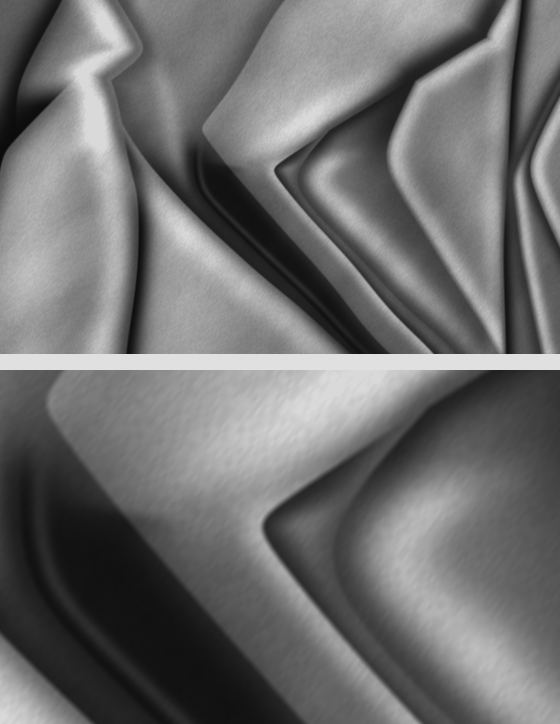
Top, the full canvas; bottom, a detail of the centre.
Write a Shadertoy shader that draws this texture.

```glsl
// Grey satin cloth in heavy, overlapping folds under soft side light.
// Bent crease lines split the canvas into panels, painted from left to right;
// each has its own shading on both sides. Wrinkles and a fine weave go on top.

float hash(vec2 p) {
    vec3 q = fract(p.xyx * 0.1031);
    q += dot(q, q.yzx + 33.33);
    return fract((q.x + q.y) * q.z);
}

float noise(vec2 p) {
    vec2 i = floor(p), f = fract(p);
    f = f * f * (3.0 - 2.0 * f);
    return mix(mix(hash(i), hash(i + vec2(1, 0)), f.x),
               mix(hash(i + vec2(0, 1)), hash(i + vec2(1, 1)), f.x), f.y);
}

float glow(float d, float width) {
    return exp(-d * d / (width * width));
}

// Signed distance to a crease bent at the hinge, positive on its right.
// The slopes give the sideways run per height above and below the hinge.
float crease(vec2 p, vec2 hinge, float above, float below, float bend) {
    float t = p.y - hinge.y, s = sqrt(t * t + bend * bend);
    float x = hinge.x + 0.5 * (above * (s + t) + below * (s - t));
    float slope = 0.5 * (above * (1.0 + t / s) - below * (1.0 - t / s));
    return (p.x - x) * inversesqrt(1.0 + slope * slope);
}

// Lays a new panel right of a crease; left and right are (tone, width) at the edge.
float fold(float under, float d, vec2 left, vec2 right, float tone) {
    float a = mix(under, left.x, glow(min(d, 0.0), left.y));
    float b = mix(tone, right.x, glow(max(d, 0.0), right.y));
    return mix(a, b, smoothstep(-0.004, 0.004, d));
}

void mainImage(out vec4 fragColor, in vec2 fragCoord) {
    vec2 uv = fragCoord / iResolution.y;
    uv.x *= 1.58 * iResolution.y / iResolution.x;
    vec2 p = uv + 0.03 * (vec2(noise(uv * 4.0), noise(uv * 4.0 + 17.0)) - 0.5);
    float high = smoothstep(0.48, 0.66, p.y);

    // Upper left flap and the dark pocket below it
    float flap = crease(p, vec2(0.04, 0.74), 0.47, 0.1, 0.06);
    float shade = fold(0.36, flap, vec2(0.08, 0.045), vec2(0.28, 0.03),
                       0.44 + 0.16 * glow(flap - 0.13, 0.06));
    float pocket = crease(p, vec2(0.02, 0.58), 1.0, -0.2, 0.02);
    float lower = fold(shade, pocket, vec2(0.05, 0.11), vec2(0.36, 0.03),
                       0.5 + 0.14 * glow(pocket - 0.13, 0.08));
    shade = mix(lower, shade, smoothstep(0.69, 0.78, p.y));

    // Left panel with a pointed tip, rolling into a deep gap
    float tip = crease(p, vec2(0.42, 0.856), -0.64, -1.2, 0.025);
    float roll = crease(p, vec2(0.41, 0.46), -0.34, -0.09, 0.06);
    float gap = min(tip, roll);
    shade += 0.17 * glow(gap + 0.075, 0.04);
    shade = fold(shade, gap, vec2(0.24, 0.03), vec2(0.05, 0.04),
                 0.5 + 0.12 * glow(gap - 0.16, 0.09));

    // Upper centre panel above the long diagonal sweep
    float sweep = min(crease(p, vec2(0.555, 0.36), -0.76, 1.25, 0.15), gap);
    shade += 0.16 * glow(sweep + 0.06, 0.04);
    float centre = 0.38 + 0.12 * smoothstep(0.5, 0.9, p.y);
    centre += 0.12 * glow(crease(p, vec2(0.47, 0.7), -0.3, 0.3, 0.1), 0.03);
    shade = fold(shade, sweep, vec2(0.42, 0.02), vec2(mix(0.12, 0.3, high), 0.05), centre);

    // Thin lit lip over the dark valley, fading out upwards
    float lip = min(crease(p, vec2(0.55, 0.455), 0.0, 1.05, 0.05), sweep);
    float valley = fold(shade, lip, vec2(0.12, 0.03), vec2(0.07, 0.03),
                        0.08 + 0.42 * glow(lip - 0.014, 0.009));
    shade = mix(valley, shade, smoothstep(0.56, 0.66, p.y));

    // Broad bright band, bent like an arrowhead
    float band = crease(p, vec2(0.56, 0.64), 0.73, 0.85, 0.015);
    float bandTone = mix(0.6, 0.67, high) - 0.16 * glow(length(p - vec2(0.64, 0.59)), 0.1);
    shade = fold(shade, band, vec2(mix(0.05, 0.33, high), 0.05),
                 vec2(mix(0.2, 0.52, high), mix(0.08, 0.06, high)), bandTone);

    // Open mouth right of the band, shadowed from above
    float mouth = crease(p, vec2(0.762, 0.53), 1.65, 0.84, 0.015);
    mouth = max(mouth, crease(p, vec2(1.362, 0.9), 0.5, 0.0, 0.02));
    shade += 0.13 * glow(mouth + 0.065, 0.035);
    float over = smoothstep(0.53, 0.6, p.y);
    shade = fold(shade, mouth, vec2(mix(0.68, 0.4, over), 0.02),
                 vec2(mix(0.16, 0.12, over), mix(0.025, 0.08, over)), 0.45);

    // Rounded ridge running down out of the mouth
    float ridge = min(crease(p, vec2(0.79, 0.5), 1.0, 0.95, 0.06), mouth);
    shade = fold(shade, ridge, vec2(0.3, 0.02), vec2(mix(0.24, 0.13, over), 0.03),
                 0.38 + 0.3 * (1.0 - over) * glow(ridge - 0.065, 0.045));

    // Large curved panel on the right
    float bow = min(crease(p, vec2(1.055, 0.56), 0.55, 0.62, 0.08), mouth - 0.01);
    shade = fold(shade, bow, vec2(mix(0.27, 0.13, high), 0.08), vec2(0.36, 0.01),
                 0.42 + 0.24 * glow(bow - 0.025, 0.03) + 0.14 * glow(bow - 0.2, 0.08));

    // Tall straight drop and the narrow folds at the right border
    float drop = crease(p, vec2(1.424, 0.445), 0.07, 0.02, 0.1);
    shade += 0.1 * glow(drop + 0.04, 0.025);
    shade = fold(shade, drop, vec2(0.3, 0.012), vec2(0.07, 0.03), mix(0.36, 0.56, high));
    float hem = min(crease(p, vec2(1.436, 0.496), 0.55, 0.2, 0.03), drop);
    shade = fold(shade, hem, vec2(0.2, 0.03), vec2(0.32, 0.008),
                 0.37 + 0.3 * glow(hem - 0.02, 0.018));
    float cuff = min(crease(p, vec2(1.46, 0.52), 0.6, 0.55, 0.06), hem);
    shade = fold(shade, cuff, vec2(0.16, 0.025), vec2(0.4, 0.008),
                 0.42 + 0.28 * glow(cuff - 0.022, 0.02));

    // Soft wrinkles along the drape, then the weave
    vec2 grain = mat2(0.8, 0.6, -0.6, 0.8) * p;
    float wrinkles = 0.0;
    for (float i = 0.0; i < 3.0; i++)
        wrinkles += (noise(grain * vec2(9.0, 4.0) * exp2(i) + i * 31.0) - 0.5) * exp2(-i);
    float weave = noise(grain * vec2(300.0, 130.0)) - 0.5;
    shade *= 1.0 + 0.22 * wrinkles + 0.08 * weave;
    fragColor = vec4(vec3(clamp(shade, 0.03, 0.85)), 1.0);
}
```
